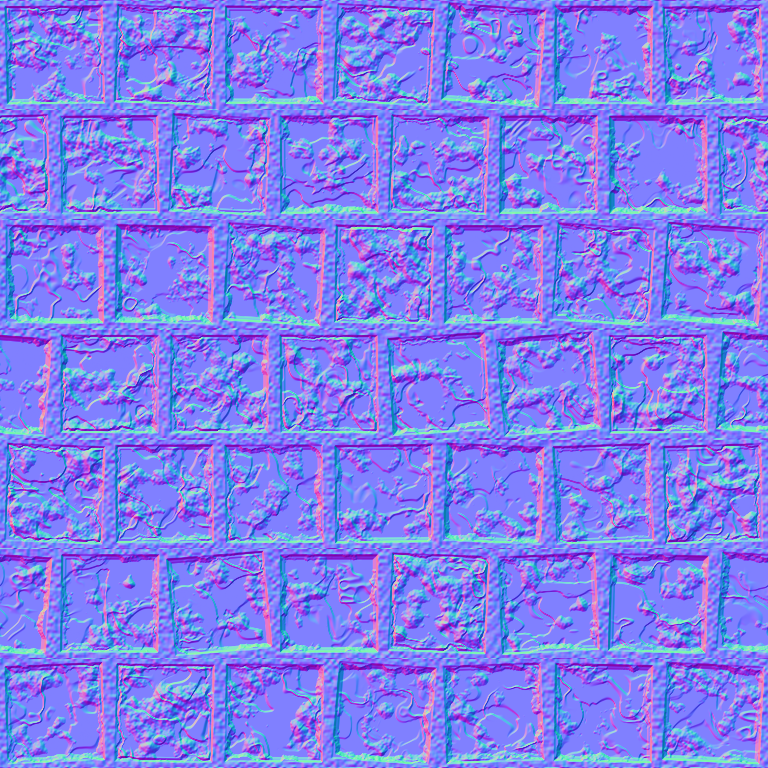
Give the GLSL for this texture map, as a Shadertoy shader.

```glsl
// Tangent-space normal map of staggered, chipped square stone blocks in grainy mortar.
#define BLOCKS 7.0          // blocks across and rows down
#define HALF_SIZE 0.44      // half the block width, in cells
#define MAX_TILT 0.085      // largest block rotation, radians
#define BLOCK_HEIGHT 0.11   // top face above the mortar
#define BEVEL_SLOPE 2.1     // steepness of the broken rim
#define RIM_CHIPS 0.32      // raggedness of the rim
#define STEP_HEIGHT 0.030   // height of the split layers on the face
#define FACE_ROUGHNESS 0.13 // depth of the pitted patches
#define CRACK_DEPTH 0.020
#define GRAIN_SCALE 31.0    // mortar grains per cell
#define GRAIN_HEIGHT 0.019
#define SAMPLE_STEP 0.007   // slope sampling distance, in cells

float hash(vec2 p) {
    return fract(sin(dot(p, vec2(127.1, 311.7))) * 43758.5453);
}

float noise(vec2 p) {
    vec2 i = floor(p), f = fract(p);
    f = f * f * (3.0 - 2.0 * f);
    return mix(mix(hash(i), hash(i + vec2(1, 0)), f.x),
               mix(hash(i + vec2(0, 1)), hash(i + vec2(1, 1)), f.x), f.y);
}

float fbm(vec2 p) {
    float sum = 0.0, amp = 0.5;
    for (int i = 0; i < 4; i++) {
        sum += amp * noise(p);
        p = mat2(1.6, 1.2, -1.2, 1.6) * p + 7.3;
        amp *= 0.5;
    }
    return sum;
}

// Relief of a block's top face, always at or below zero
float faceRelief(vec2 q, vec2 seed, float wear) {
    vec2 warped = q * 2.6 + seed + 0.8 * vec2(noise(q * 5.0 + seed), noise(q * 5.0 - seed));

    // Split layers: flat terraces with thin, steep risers
    float level = fbm(warped) * 4.5;
    float terrace = floor(level) + smoothstep(0.8, 1.0, fract(level));
    float layers = (terrace - 4.0) * STEP_HEIGHT * mix(0.3, 1.0, wear);

    // Pitted patches between smooth areas
    float pits = max(0.0, fbm(q * 6.5 + seed.yx) - mix(0.58, 0.40, wear));

    // A broken crack line
    float crackField = noise(warped * 0.8 + 19.0) + 0.18 * noise(q * 14.0 + seed) - 0.59;
    float crack = smoothstep(0.045, 0.0, abs(crackField))
                * smoothstep(0.4, 0.65, noise(q * 3.0 + seed + 31.0));

    return layers - pits * FACE_ROUGHNESS * 1.6 - crack * CRACK_DEPTH;
}

float wallHeight(vec2 p) {
    // Every other row shifts by half a block; ids wrap so the blocks tile
    float row = floor(p.y);
    p.x += 0.5 * mod(row, 2.0);
    vec2 id = mod(vec2(floor(p.x), row), BLOCKS);
    vec2 q = fract(p) - 0.5;

    // Small rotation and skew per block; most stay nearly straight
    vec2 seed = 40.0 * vec2(hash(id + 3.1), hash(id + 8.7));
    float turn = 2.0 * hash(id + 1.3) - 1.0;
    float tilt = MAX_TILT * turn * abs(turn);
    float skew = 0.03 * (hash(id + 5.9) - 0.5);
    q += vec2(tilt + skew, -tilt) * q.yx;

    // Distance inward from the straight outline
    vec2 inset = HALF_SIZE - abs(q);
    float d = min(inset.x, inset.y);

    // Ragged rim, flat top, worn face
    float chips = max(0.0, fbm(q * 8.0 + seed + 11.0) - 0.42);
    float rim = clamp(0.03 + d * BEVEL_SLOPE - chips * RIM_CHIPS, 0.015, BLOCK_HEIGHT);
    float onTop = smoothstep(0.3, 1.0, rim / BLOCK_HEIGHT);
    float wear = hash(id + 12.4);
    float block = rim + onTop * faceRelief(q, seed, wear);

    // Mortar grain
    float grain = noise(p * GRAIN_SCALE) + 0.6 * noise(p.yx * GRAIN_SCALE * 0.57 + 5.0);
    float mortar = (grain - 0.8) * GRAIN_HEIGHT;
    return mix(mortar, block, smoothstep(-0.009, 0.009, d));
}

void mainImage(out vec4 fragColor, in vec2 fragCoord) {
    vec2 p = fragCoord / iResolution.xy * BLOCKS;
    vec2 e = vec2(SAMPLE_STEP, 0.0);
    vec2 slope = vec2(wallHeight(p + e.xy) - wallHeight(p - e.xy),
                      wallHeight(p + e.yx) - wallHeight(p - e.yx)) / (2.0 * SAMPLE_STEP);

    // Green points down the wall
    vec3 normal = normalize(vec3(-slope.x, slope.y, 1.0));
    fragColor = vec4(0.5 + 0.5 * normal, 1.0);
}
```
